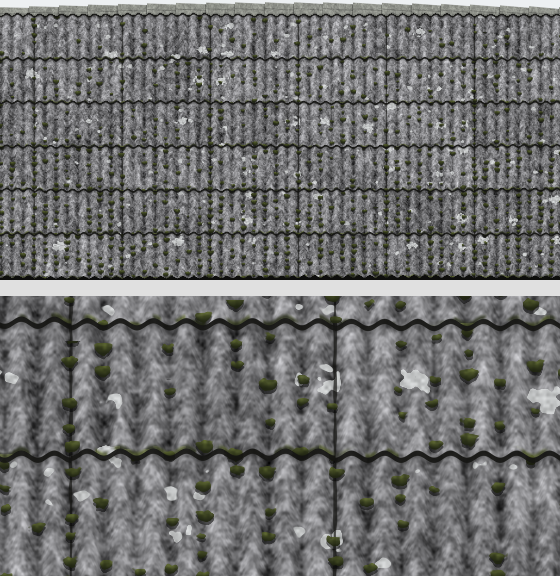
Top, the full canvas; bottom, a detail of the centre.
This texture is drawn by a WebGL 1 fragment shader. Its source:

```glsl
precision highp float;
// Weathered corrugated roof: six overlapping rows of grey sheets, eight waves per sheet.
// A cosine profile shades the waves and scallops the row edges; layered noise gives
// grain, and hashed cells scatter moss in the valleys and pale lichen on the sheets.
uniform vec2 u_resolution;

const float TAU = 6.2831853;
const float ROW_HEIGHT = 0.1563;
const float ROOF_BOTTOM = 0.0104;
const float SHEET_WIDTH = 0.3145;
const float FIRST_JOINT = 0.122;
const float WAVES = 8.0;
const float WAVE_WIDTH = SHEET_WIDTH / WAVES;
const float CLUMP_STEP = 0.026;

const vec3 SKY = vec3(0.93, 0.94, 0.95);
const vec3 CEMENT = vec3(0.99, 0.99, 1.01);
const vec3 CAP = vec3(0.57, 0.58, 0.55);
const vec3 SHADOW = vec3(0.08, 0.08, 0.07);
const vec3 MOSS_DARK = vec3(0.13, 0.15, 0.07);
const vec3 MOSS_LIGHT = vec3(0.34, 0.38, 0.17);
const vec3 LICHEN = vec3(0.83, 0.84, 0.84);

float hash(vec2 p) {
  vec3 q = fract(vec3(p.xyx) * 0.1031);
  q += dot(q, q.yzx + 33.33);
  return fract((q.x + q.y) * q.z);
}

float noise(vec2 p) {
  vec2 i = floor(p), f = fract(p);
  f = f * f * (3.0 - 2.0 * f);
  return mix(mix(hash(i), hash(i + vec2(1, 0)), f.x),
             mix(hash(i + vec2(0, 1)), hash(i + vec2(1, 1)), f.x), f.y);
}

float fbm(vec2 p) {
  float sum = 0.0, amp = 0.5;
  for (int i = 0; i < 3; i++) {
    sum += amp * noise(p);
    p = p * 2.03 + 17.0;
    amp *= 0.62;
  }
  return sum / 1.005;
}

// Soft line of the given half width around distance zero
float line(float d, float halfWidth, float px) {
  return 1.0 - smoothstep(halfWidth - px, halfWidth + px, abs(d));
}

// Moss cushions stacked along a valley: x = cover, y = height within the cushion
vec2 mossClumps(vec2 p, float wave, float density, float px) {
  float column = floor(wave + 0.5);
  float v = p.y / CLUMP_STEP + hash(vec2(column, 3.0));
  vec2 id = vec2(column, floor(v));
  vec2 d = vec2((wave - column) * WAVE_WIDTH, (fract(v) - 0.5) * CLUMP_STEP);
  d += (vec2(hash(id + 11.0), hash(id + 23.0)) - 0.5) * vec2(0.006, 0.009);
  d.y -= 28.0 * d.x * d.x;
  float radius = mix(0.005, 0.0105, hash(id + 37.0));
  float dist = length(d * vec2(1.0, 1.45)) + 0.005 * (noise(p * 210.0) - 0.5);
  float present = step(hash(id + 51.0), density);
  return vec2(present * (1.0 - smoothstep(radius - px, radius + px, dist)),
              clamp(0.5 + d.y / radius, 0.0, 1.0));
}

// Sparse irregular pale patches, one candidate per cell
float lichenPatches(vec2 p, float size, float chance, float px) {
  vec2 id = floor(p / size);
  vec2 centre = 0.3 + 0.4 * vec2(hash(id + 5.0), hash(id + 9.0));
  vec2 d = (fract(p / size) - centre) * size;
  float radius = size * mix(0.08, 0.2, hash(id + 14.0));
  float dist = length(d * vec2(0.8, 1.1)) + size * 0.22 * (noise(p * 130.0) - 0.5);
  return step(hash(id + 29.0), chance) * (1.0 - smoothstep(radius - px, radius + px, dist));
}

void main() {
  float px = 0.7 / u_resolution.y;
  vec2 p = gl_FragCoord.xy / u_resolution.y;

  // Sheet layout: wave phase, scalloped rows and small laying errors
  float sheetX = (p.x - FIRST_JOINT) / SHEET_WIDTH;
  float sheet = floor(sheetX);
  float wave = sheetX * WAVES;
  float profile = cos(TAU * wave);
  float rowY = (p.y - ROOF_BOTTOM + 0.0042 * profile) / ROW_HEIGHT;
  rowY += 0.025 * (hash(vec2(sheet, floor(rowY + 0.5)) + 40.0) - 0.5);
  float row = floor(rowY);
  float aboveEdge = fract(rowY) * ROW_HEIGHT;
  float belowEdge = ROW_HEIGHT - aboveEdge;
  float age = 1.0 - clamp(p.y, 0.0, 1.0);

  // Cement: rounded waves, chevron grain, stains and sheet tone
  float crest = 0.5 - 0.5 * profile;
  float grain = fbm(vec2(p.x, p.y + 0.007 * profile) * vec2(95.0, 80.0));
  float speckle = noise(p * 235.0 + 70.0);
  float stain = noise(p * vec2(34.0, 7.0));
  float tone = 0.35 + 0.21 * sqrt(crest) + 0.03 * sin(TAU * wave);
  tone += 0.52 * (grain - 0.5) + 0.19 * (speckle - 0.5) + 0.10 * (stain - 0.5);
  tone += 0.07 * (hash(vec2(sheet, row) + 8.0) - 0.5) - 0.04 * age;
  vec3 color = CEMENT * tone;

  // Pale lichen in two sizes
  float lichen = max(lichenPatches(p, 0.085, 0.16, px), lichenPatches(p + 3.7, 0.037, 0.13, px));
  color = mix(color, LICHEN * (0.85 + 0.25 * speckle), 0.85 * lichen);

  // Vertical joints and valley moss, heavier low down and at joints
  float jointX = (sheetX - floor(sheetX + 0.5)) * SHEET_WIDTH;
  float joint = line(jointX + 0.002 * (noise(vec2(p.y * 60.0, sheet)) - 0.5), 0.0018, px);
  color = mix(color, SHADOW, 0.7 * joint);
  float column = floor(wave + 0.5);
  float atJoint = step(abs(jointX), 0.5 * WAVE_WIDTH);
  float density = (0.08 + 0.72 * age) * mix(0.35, 1.35, hash(vec2(column, row + 60.0))) + 0.32 * atJoint;
  vec2 moss = mossClumps(p, wave, density, px);
  vec2 mossShade = mossClumps(p + vec2(0.0, 0.004), wave, density, px);
  color *= 1.0 - 0.5 * mossShade.x;
  vec3 mossColor = mix(MOSS_DARK, MOSS_LIGHT, moss.y * (0.45 + 0.75 * speckle));
  color = mix(color, mossColor, 0.92 * moss.x);

  // Overlaps: mossy lip above the edge, dark shadow beneath it
  float lip = (1.0 - smoothstep(0.002, 0.008, aboveEdge)) * smoothstep(0.4, 0.65, noise(p * vec2(75.0, 40.0)));
  color = mix(color, mossColor, 0.75 * lip * step(row, 5.5));
  color *= 1.0 - 0.35 * (1.0 - smoothstep(0.0, 0.016, belowEdge));
  float gap = max(line(belowEdge, 0.0055, px), line(aboveEdge, 0.0008, px));
  color = mix(color, SHADOW, 0.88 * gap);

  // Ridge cap of short tilted pieces, then sky above and the dark eave below
  float piece = fract(p.x / 0.105);
  float capTop = 0.992 - 0.018 * (p.x - 1.0) * (p.x - 1.0) - 0.006 * piece;
  vec3 cap = CAP * (0.82 + 0.36 * grain + 0.2 * (speckle - 0.5));
  cap *= 1.0 - 0.22 * line(p.y - capTop + 0.022, 0.0015, px);
  cap *= 1.0 - 0.35 * line((piece - 0.5) * 0.105 - 0.051, 0.0015, px);
  cap *= 0.75 + 0.25 * smoothstep(0.0, 0.007, aboveEdge);
  color = mix(color, cap, step(5.5, row));
  color = mix(color, SKY, smoothstep(capTop - px, capTop + px, p.y));
  color = mix(color, SHADOW * 0.7, step(row, -0.5));

  gl_FragColor = vec4(clamp(color, 0.0, 1.0), 1.0);
}
```
